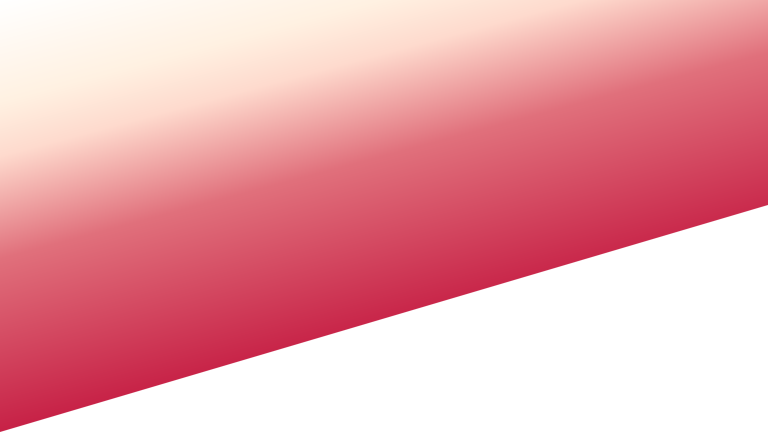
A Shadertoy shader for this background:

```glsl
// Blend towards the next colour between two stops
vec3 addStop(vec3 base, vec3 next, float from, float to, float t) {
    return mix(base, next, clamp((t - from) / (to - from), 0.0, 1.0));
}

vec3 blushGradient(float t) {
    vec3 cream = vec3(1.0, 0.945, 0.885);
    vec3 peach = vec3(0.996, 0.855, 0.805);
    vec3 rose = vec3(0.88, 0.44, 0.485);
    vec3 crimson = vec3(0.775, 0.115, 0.265);

    vec3 color = addStop(vec3(1.0), cream, 0.0, 0.16, t);
    color = addStop(color, peach, 0.16, 0.245, t);
    color = addStop(color, rose, 0.245, 0.405, t);
    return addStop(color, crimson, 0.405, 0.69, t);
}

void mainImage(out vec4 fragColor, in vec2 fragCoord) {
    vec2 p = fragCoord / iResolution.y;
    float aspect = iResolution.x / iResolution.y;

    // Tilted gradient from the upper left to the lower right corner
    vec2 axis = vec2(sin(radians(15.0)), cos(radians(15.0)));
    float t = dot(vec2(p.x, 1.0 - p.y), axis) / dot(vec2(aspect, 1.0), axis);
    vec3 color = blushGradient(t);

    // White wedge below the rising diagonal
    vec2 slope = normalize(vec2(aspect, 0.5255));
    float edgeDistance = p.y * slope.x - p.x * slope.y;
    float pixel = 1.0 / iResolution.y;
    float band = smoothstep(-0.7 * pixel, 0.7 * pixel, edgeDistance);

    fragColor = vec4(mix(vec3(1.0), color, band), 1.0);
}
```
